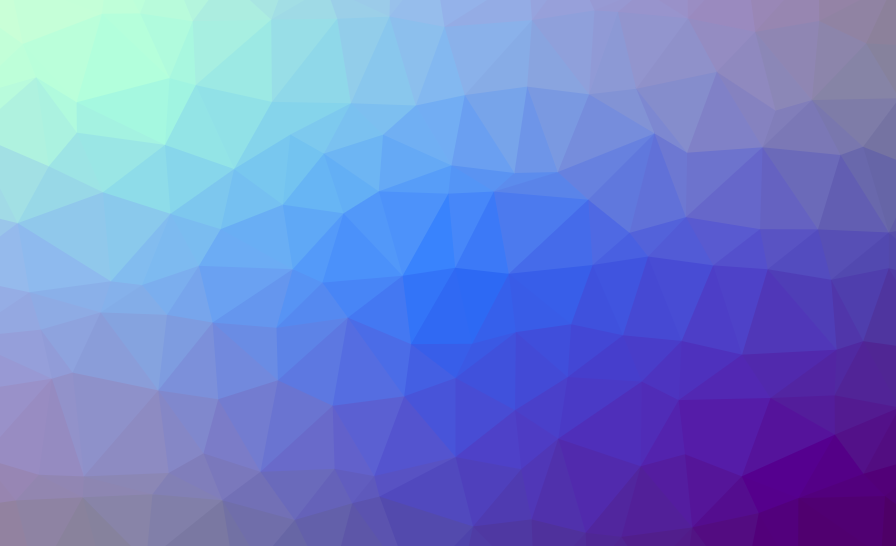
A Shadertoy shader for this background:

```glsl
const float ROWS = 9.0;        // mesh cells over the canvas height
const float JITTER = 0.72;     // vertex scatter within a cell
const float GAMMA = 2.2;
const int LAST_STOP = 6;

// Colour ramp, shared by both axes
const vec3 RAMP[7] = vec3[7](
    vec3(0.80, 1.00, 0.84),    // pale mint
    vec3(0.66, 1.00, 0.87),    // mint
    vec3(0.42, 0.74, 0.95),    // sky
    vec3(0.10, 0.46, 1.00),    // azure
    vec3(0.27, 0.25, 0.81),    // indigo
    vec3(0.34, 0.00, 0.62),    // violet
    vec3(0.30, 0.00, 0.38));   // dark plum

// Linear RGB to XYZ
const mat3 RGB_TO_XYZ = mat3(
    0.4124, 0.2126, 0.0193,
    0.3576, 0.7152, 0.1192,
    0.1805, 0.0722, 0.9505);

// Perceptual space: cube root of XYZ
vec3 toPerceptual(vec3 rgb) {
    return pow(RGB_TO_XYZ * pow(rgb, vec3(GAMMA)), vec3(1.0 / 3.0));
}

vec3 fromPerceptual(vec3 c) {
    vec3 linearRgb = inverse(RGB_TO_XYZ) * (c * c * c);
    return pow(clamp(linearRgb, 0.0, 1.0), vec3(1.0 / GAMMA));
}

vec3 ramp(float t) {
    float s = clamp(t, 0.0, 1.0) * float(LAST_STOP);
    int i = min(int(s), LAST_STOP - 1);
    return mix(toPerceptual(RAMP[i]), toPerceptual(RAMP[i + 1]), s - float(i));
}

// Equal blend of a horizontal and a downward ramp
vec3 facetColor(vec2 uv) {
    return fromPerceptual(0.5 * (ramp(uv.x) + ramp(1.0 - uv.y)));
}

vec2 hash2(vec2 p) {
    vec3 q = fract(vec3(p.xyx) * vec3(0.1031, 0.1030, 0.0973));
    q += dot(q, q.yzx + 33.33);
    return fract((q.xx + q.yz) * q.zy);
}

vec2 meshVertex(vec2 cell) {
    return cell + 0.5 + JITTER * (hash2(cell + 57.0) - 0.5);
}

// Signed distance to the line a-b, positive on its left
float edgeDistance(vec2 p, vec2 a, vec2 b) {
    vec2 e = normalize(b - a);
    vec2 d = p - a;
    return e.x * d.y - e.y * d.x;
}

// Adds a facet, weighted by its coverage of the pixel
void addFacet(inout vec4 total, vec2 p, vec2 a, vec2 b, vec2 c,
              float pixelSize, vec2 extent) {
    float d = min(edgeDistance(p, a, b),
              min(edgeDistance(p, b, c), edgeDistance(p, c, a)));
    float coverage = clamp(d / pixelSize + 0.5, 0.0, 1.0);
    if (coverage > 0.0) {
        vec2 middle = (a + b + c) / 3.0;
        total += coverage * vec4(facetColor(middle / extent), 1.0);
    }
}

void mainImage(out vec4 fragColor, in vec2 fragCoord) {
    float pixelSize = ROWS / iResolution.y;
    vec2 p = fragCoord * pixelSize;
    vec2 extent = iResolution.xy * pixelSize;
    vec2 home = floor(p - 0.5);
    vec4 total = vec4(0.0);

    // Split each nearby quad along its shorter diagonal
    for (int y = -1; y <= 1; y++) {
        for (int x = -1; x <= 1; x++) {
            vec2 cell = home + vec2(x, y);
            vec2 a = meshVertex(cell);
            vec2 b = meshVertex(cell + vec2(1.0, 0.0));
            vec2 c = meshVertex(cell + vec2(1.0, 1.0));
            vec2 d = meshVertex(cell + vec2(0.0, 1.0));
            if (distance(a, c) < distance(b, d)) {
                addFacet(total, p, a, b, c, pixelSize, extent);
                addFacet(total, p, a, c, d, pixelSize, extent);
            } else {
                addFacet(total, p, a, b, d, pixelSize, extent);
                addFacet(total, p, b, c, d, pixelSize, extent);
            }
        }
    }

    // Smooth gradient fills any sliver left uncovered
    if (total.a < 0.01) total = vec4(facetColor(p / extent), 1.0);
    fragColor = vec4(total.rgb / total.a, 1.0);
}
```
